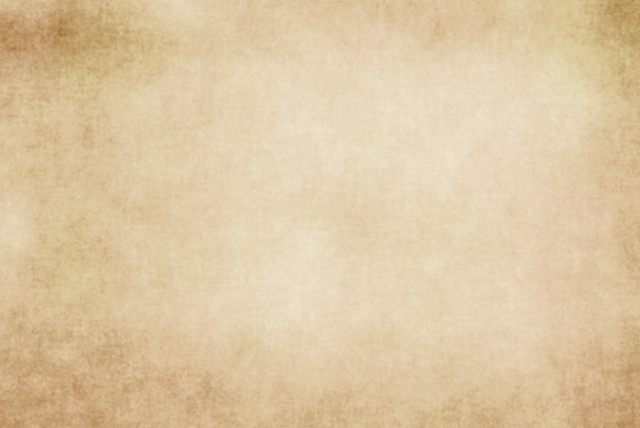
Reproduce this texture procedurally as a Shadertoy shader.

```glsl
// Aged parchment: a pale, warm centre darkening into stained, uneven borders.
// Soft elliptical stains and edge falloffs set a "wear" value, cellular noise
// mottles it, and a three-stop ramp with an olive/rose tint colours it.

vec3 hash3(vec2 cell) {
    vec3 q = fract(cell.xyx * vec3(0.1031, 0.1030, 0.0973));
    q += dot(q, q.yxz + 33.33);
    return fract((q.xxy + q.yzz) * q.zyx);
}

// Smooth signed cellular noise: each cell holds one jittered, weighted dot.
float cellNoise(vec2 p) {
    vec2 base = floor(p);
    float sum = 0.0;
    for (int j = -1; j <= 1; j++) {
        for (int i = -1; i <= 1; i++) {
            vec2 cell = base + vec2(i, j);
            vec3 h = hash3(cell + 71.0);
            vec2 d = p - cell - h.xy;
            float k = max(0.0, 1.0 - dot(d, d));
            sum += k * k * k * (2.0 * h.z - 1.0);
        }
    }
    return sum;
}

// Layered mottling, each octave rotated to hide the cell grid.
float mottle(vec2 p, float frequency, float gain) {
    mat2 turn = mat2(0.8, 0.6, -0.6, 0.8);
    float sum = 0.0, amplitude = 1.0;
    for (int i = 0; i < 5; i++) {
        sum += amplitude * cellNoise(p * frequency);
        p = turn * p + 3.7;
        frequency *= 2.0;
        amplitude *= gain;
    }
    return sum;
}

float stain(vec2 p, vec2 centre, vec2 radius) {
    vec2 q = (p - centre) / radius;
    return exp(-dot(q, q));
}

float edgeFade(float dist, float width) {
    float q = dist / width;
    return exp(-q * q);
}

// Broad light and dark areas; 0 is clean paper, 1 is deep brown.
float wearMap(vec2 p, float aspect) {
    // Borders, multiplied as remaining cleanness so corners do not saturate
    float clean = 1.0 - 0.50 * edgeFade(p.x, 0.36);
    clean *= 1.0 - 0.40 * edgeFade(aspect - p.x, 0.15);
    clean *= 1.0 - 0.48 * edgeFade(p.y, 0.18);
    clean *= 1.0 - 0.38 * edgeFade(1.0 - p.y, 0.13);
    float w = 1.0 - 0.88 * clean;
    // Darker stains
    w += 0.10 * stain(p, vec2(0.92, 0.48), vec2(0.24, 0.12));
    w += 0.08 * stain(p, vec2(0.45, 0.52), vec2(0.20, 0.30));
    w += 0.17 * stain(p, vec2(0.18, 0.92), vec2(0.18, 0.06));
    w += 0.07 * stain(p, vec2(0.37, 0.15), vec2(0.22, 0.10));
    w += 0.08 * stain(p, vec2(1.13, 0.92), vec2(0.12, 0.05));
    w += 0.09 * stain(p, vec2(1.28, 0.50), vec2(0.14, 0.22));
    w += 0.13 * stain(p, vec2(aspect, 0.78), vec2(0.10, 0.12));
    w += 0.08 * stain(p, vec2(aspect, 0.97), vec2(0.12, 0.09));
    w += 0.10 * stain(p, vec2(aspect, 0.03), vec2(0.14, 0.13));
    // Faded patches
    w -= 0.05 * stain(p, vec2(1.02, 0.71), vec2(0.35, 0.15));
    w -= 0.06 * stain(p, vec2(0.64, 0.35), vec2(0.16, 0.11));
    w -= 0.32 * stain(p, vec2(0.42, 1.00), vec2(0.13, 0.06));
    w -= 0.30 * stain(p, vec2(0.03, 1.01), vec2(0.11, 0.04));
    w -= 0.28 * stain(p, vec2(0.00, 0.44), vec2(0.07, 0.14));
    return w;
}

// Positive is olive, negative is rose.
float tintMap(vec2 p, float aspect) {
    float t = 0.9 * stain(p, vec2(aspect, 0.95), vec2(0.25, 0.20));
    t += 0.5 * stain(p, vec2(0.28, 0.85), vec2(0.18, 0.14));
    t += 0.4 * stain(p, vec2(0.20, 0.43), vec2(0.15, 0.18));
    t -= 0.4 * stain(p, vec2(1.29, 0.46), vec2(0.16, 0.26));
    t -= 0.4 * stain(p, vec2(0.05, 0.08), vec2(0.30, 0.14));
    t -= 0.3 * stain(p, vec2(1.45, 0.06), vec2(0.20, 0.18));
    t -= 0.3 * stain(p, vec2(0.03, 0.90), vec2(0.12, 0.10));
    t -= 0.2 * stain(p, vec2(0.40, 0.15), vec2(0.22, 0.12));
    return t;
}

vec3 paperRamp(float wear) {
    const vec3 pale = vec3(0.925, 0.88, 0.785);
    const vec3 sand = vec3(0.85, 0.75, 0.59);
    const vec3 brown = vec3(0.70, 0.54, 0.34);
    vec3 c = mix(pale, sand, clamp(wear * 2.0, -0.2, 1.0));
    return mix(c, brown, clamp(wear * 2.0 - 1.0, 0.0, 1.3));
}

void mainImage(out vec4 fragColor, in vec2 fragCoord) {
    vec2 p = fragCoord / iResolution.y;
    float aspect = iResolution.x / iResolution.y;

    // Ragged stains, stronger where the paper is worn
    vec2 warp = vec2(cellNoise(p * 7.0), cellNoise(p * 7.0 + 19.0));
    float wear = wearMap(p + 0.025 * warp, aspect);
    wear += (0.035 + 0.10 * wear) * mottle(p, 7.0, 0.88);

    // Woven fibres and fine grain
    float fibres = cellNoise(p * vec2(130.0, 20.0)) + cellNoise(p * vec2(20.0, 140.0) + 47.0);
    float grain = cellNoise(p * 170.0);
    wear += (0.7 + 0.8 * wear) * (0.035 * fibres + 0.085 * grain);

    float tint = tintMap(p, aspect) + 0.3 * cellNoise(p * 9.0 + 5.0);
    vec3 shift = tint > 0.0 ? vec3(-0.012, 0.012, -0.035) : vec3(-0.016, 0.020, -0.004);
    fragColor = vec4(paperRamp(wear) + tint * shift, 1.0);
}
```
